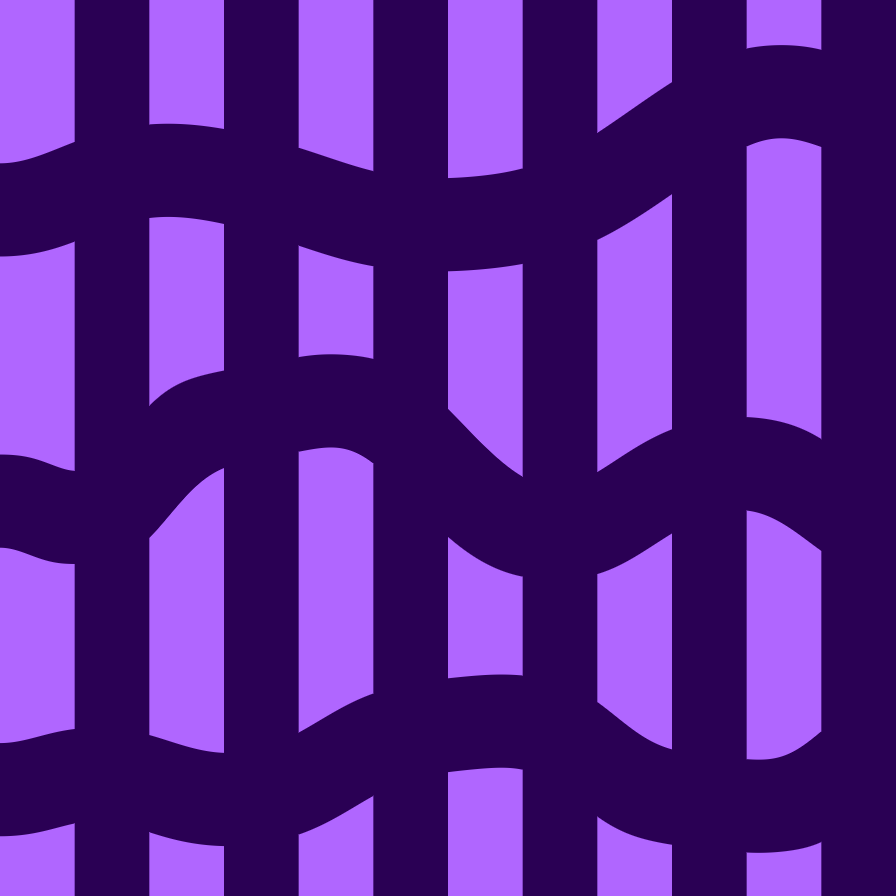
A Shadertoy shader for this pattern:

```glsl
// Six upright bars crossed by three wandering horizontal bands, flat two-tone.
// Each band follows a short cosine series, so every row bends differently;
// bars and bands are distance fields joined by min and smoothed at the edge.

const float PI = 3.14159265;
const float BARS = 6.0;
const int ROWS = 3;
const int TERMS = 12;
const float BAND_RADIUS = 0.052;

const vec3 INK = vec3(0.165, 0.0, 0.33);
const vec3 VIOLET = vec3(0.69, 0.40, 1.0);

// Cosine amplitudes of each row, top row first, in thousandths of the canvas
const float BENDS[ROWS * TERMS] = float[](
    -26.7, -43.5,  45.4, -13.7, -20.4,   2.3, -9.8,  2.1, -2.6,  0.1, -1.2,  0.4,
    -30.3,  22.0, -20.6, -45.8, -24.3,  26.4, -6.3,  3.4,  3.4,  6.8,  3.4,  2.6,
    -27.3,  -2.0, -27.9,   5.3,  28.5, -12.8,  0.5, -6.5, -1.8, -3.9,  2.9, -3.0);

// Height offset (x) and slope (y) of a row's centre line
vec2 bandCurve(float x, int row) {
    vec2 curve = vec2(0.0);
    for (int k = 0; k < TERMS; k++) {
        float amplitude = 0.001 * BENDS[row * TERMS + k];
        float frequency = PI * float(k);
        float phase = frequency * x;
        curve += amplitude * vec2(cos(phase), -frequency * sin(phase));
    }
    return curve;
}

// Signed distance to a band, the slope keeping its width even
float bandDistance(vec2 p, int row, float radius) {
    float restHeight = 1.0 - (float(row) + 0.5) / float(ROWS);
    vec2 curve = bandCurve(p.x, row);
    float rise = abs(p.y - restHeight - curve.x);
    return rise * inversesqrt(1.0 + curve.y * curve.y) - radius;
}

// Signed distance to bars filling the right half of every period
float barDistance(float x, float count) {
    float cell = fract(x * count - 0.25);
    return (abs(cell - 0.5) - 0.25) / count;
}

// Coverage of a shape over one pixel
float coverage(float dist, float pixel) {
    return clamp(0.5 - dist / pixel, 0.0, 1.0);
}

void mainImage(out vec4 fragColor, in vec2 fragCoord) {
    vec2 p = fragCoord / iResolution.xy;
    float pixel = 1.0 / min(iResolution.x, iResolution.y);

    float lattice = barDistance(p.x, BARS);
    for (int row = 0; row < ROWS; row++) {
        lattice = min(lattice, bandDistance(p, row, BAND_RADIUS));
    }

    fragColor = vec4(mix(VIOLET, INK, coverage(lattice, pixel)), 1.0);
}
```
